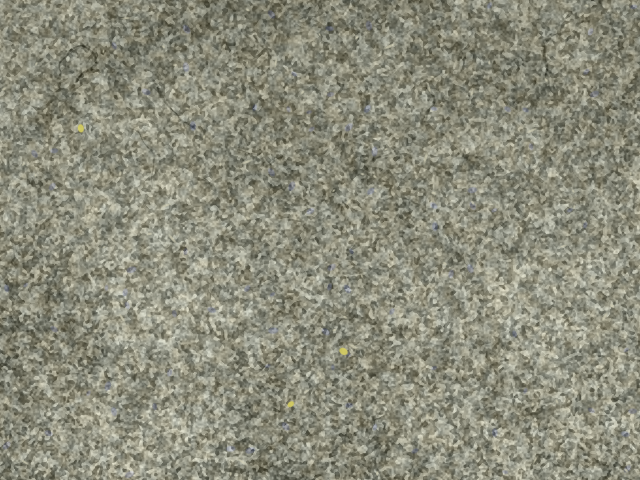
Give the GLSL for this texture, as a WebGL 1 fragment shader.

```glsl
precision highp float;
uniform vec2 u_resolution;

#define FLAKE_FREQ 125.0
#define FINE_FREQ 225.0
#define FLAKE_CONTRAST 0.80
#define FINE_CONTRAST 0.55
#define CLUMP_CONTRAST 0.32
#define STAIN_CONTRAST 0.55
#define MEAN_TONE 0.55
#define CRACK_DEPTH 0.38
#define DARK_STONE vec3(0.33, 0.33, 0.27)
#define PALE_STONE vec3(0.73, 0.73, 0.66)
#define PALE_SPECK vec3(0.82, 0.81, 0.71)
#define YELLOW_SPECK vec3(0.84, 0.81, 0.38)

float hash(vec2 p) {
  vec3 q = fract(vec3(p.xyx) * 0.1031);
  q += dot(q, q.yzx + 33.33);
  return fract((q.x + q.y) * q.z);
}

vec2 hash2(vec2 p) {
  return vec2(hash(p + 17.3), hash(p + 71.9));
}

vec2 direction(float turn) {
  float angle = turn * 3.14159;
  return vec2(cos(angle), sin(angle));
}

float noise(vec2 p) {
  vec2 i = floor(p);
  vec2 f = fract(p);
  f = f * f * (3.0 - 2.0 * f);
  float low = mix(hash(i), hash(i + vec2(1.0, 0.0)), f.x);
  float high = mix(hash(i + vec2(0.0, 1.0)), hash(i + 1.0), f.x);
  return mix(low, high, f.y);
}

float fbm(vec2 p) {
  float sum = 0.0;
  float amplitude = 0.5;
  for (int i = 0; i < 4; i++) {
    sum += amplitude * noise(p);
    p = mat2(1.6, 1.2, -1.2, 1.6) * p + 9.7;
    amplitude *= 0.5;
  }
  return sum / 0.9375;
}

// Soft mosaic of short flakes, each with its own tone and direction
float flakes(vec2 p) {
  vec2 cell = floor(p);
  float tone = 0.0;
  float total = 0.0;
  for (int y = -1; y <= 1; y++) {
    for (int x = -1; x <= 1; x++) {
      vec2 id = cell + vec2(float(x), float(y));
      vec2 d = p - id - hash2(id);
      vec2 axis = direction(hash(id + 5.7));
      float along = 0.7 * dot(d, axis);
      float across = 1.5 * dot(d, vec2(-axis.y, axis.x));
      float weight = exp(-10.0 * (along * along + across * across)) + 1e-5;
      tone += weight * hash(id + 131.1);
      total += weight;
    }
  }
  return tone / total;
}

// Coverage of sparse elongated chips, at most one per grid cell
float specks(vec2 p, float freq, float chance, vec2 size, float seed) {
  vec2 id = floor(p * freq);
  vec2 key = id + seed;
  vec2 d = p - (id + 0.25 + 0.5 * hash2(key)) / freq;
  vec2 axis = direction(hash(key + 3.1));
  vec2 local = vec2(dot(d, axis), dot(d, vec2(-axis.y, axis.x)));
  size *= 0.7 + 0.6 * hash(key + 8.3);
  float edge = (length(local / size) - 1.0) * min(size.x, size.y);
  float blur = 0.8 / u_resolution.y;
  return step(hash(key), chance) * (1.0 - smoothstep(-blur, blur, edge));
}

// Broad worn patches, a shaded arc and darker corners
float stains(vec2 p, vec2 uv) {
  float patches = fbm(p * 3.2 + 4.0) - 0.5;
  float radius = length(p - vec2(0.66, 0.30)) + 0.10 * (fbm(p * 5.0) - 0.5);
  float arc = exp(-pow((radius - 0.70) / 0.08, 2.0)) * smoothstep(0.45, 0.8, uv.y);
  vec2 c = uv - vec2(0.5, 0.45);
  return patches - 0.22 * arc - 0.40 * (dot(c, c) - 0.15);
}

// Broken hairline cracks, mostly in the upper part
float cracks(vec2 p, float height) {
  float ridge = abs(fbm(p * 5.0 + 23.0) - 0.5);
  float gaps = smoothstep(0.52, 0.68, noise(p * 9.0 + 41.0));
  return (1.0 - smoothstep(0.003, 0.014, ridge)) * gaps * smoothstep(0.4, 0.8, height);
}

void main() {
  vec2 uv = gl_FragCoord.xy / u_resolution;
  vec2 p = gl_FragCoord.xy / u_resolution.y;

  // Grain, a little softer toward the top
  float grain = FLAKE_CONTRAST * (flakes(p * FLAKE_FREQ) - 0.5);
  grain += FINE_CONTRAST * (noise(p * FINE_FREQ + 57.0) - 0.5);
  float tone = MEAN_TONE + grain * mix(1.08, 0.88, uv.y);
  tone += CLUMP_CONTRAST * (noise(p * 42.0) - 0.5);
  tone += STAIN_CONTRAST * stains(p, uv);
  tone -= CRACK_DEPTH * cracks(p, uv.y);
  vec3 color = mix(DARK_STONE, PALE_STONE, clamp(tone, -0.35, 1.35));

  // Faint warm and bluish mineral tints
  float tint = noise(p * 60.0 + 88.0) - 0.5;
  color += vec3(0.025, 0.0, -0.035) * tint;
  color += vec3(-0.03, -0.02, 0.06) * specks(p, 24.0, 0.10, vec2(0.008, 0.005), 211.0);

  // Scattered chips
  float pale = specks(p, 34.0, 0.05, vec2(0.0035, 0.0020), 37.0);
  pale = max(pale, specks(p, 13.0, 0.06, vec2(0.0085, 0.0022), 97.0));
  color = mix(color, PALE_SPECK, 0.75 * pale);
  color = mix(color, YELLOW_SPECK, 0.9 * specks(p, 9.0, 0.03, vec2(0.0075, 0.0055), 151.0));

  gl_FragColor = vec4(clamp(color, 0.0, 1.0), 1.0);
}
```
